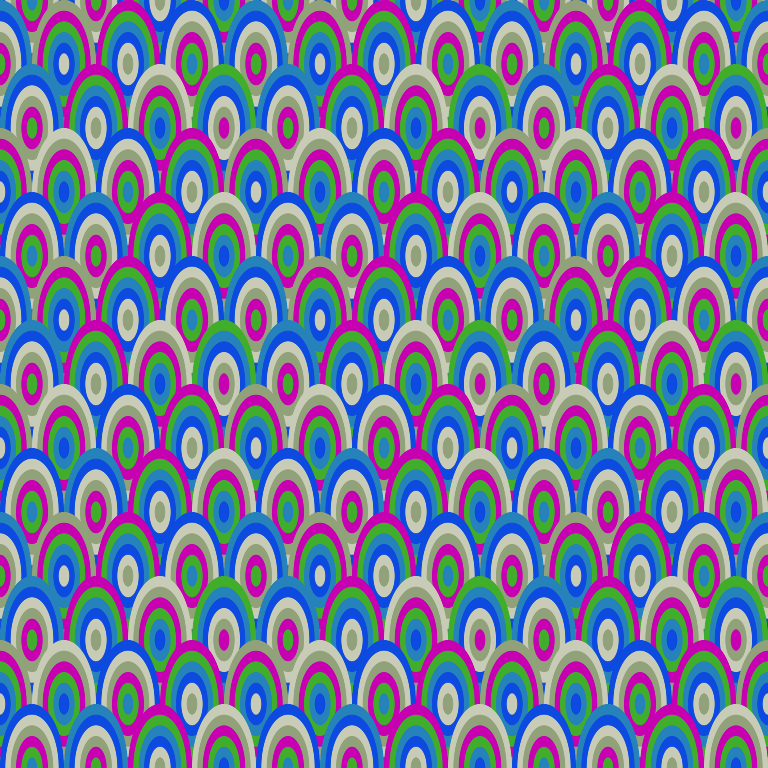
This pattern is drawn by a Shadertoy shader. Its source:

```glsl
// Overlapping rows of tall oval scales, each with six concentric colour rings.

const float REPEATS = 12.0; // scales across and rows down
const float RINGS = 6.0;

// Outermost colour index of each scale in a block of four by four
const int FIRST_COLOUR[16] = int[16](
    4, 1, 2, 5,
    4, 2, 0, 3,
    1, 0, 5, 2,
    5, 4, 2, 0);

const vec3 PALETTE[6] = vec3[6](
    vec3(0.785, 0.795, 0.71),  // cream
    vec3(0.57, 0.63, 0.48),    // sage
    vec3(0.78, 0.00, 0.70),    // magenta
    vec3(0.25, 0.68, 0.17),    // green
    vec3(0.15, 0.51, 0.73),    // teal
    vec3(0.05, 0.29, 0.88));   // blue

vec3 ringColour(int firstColour, float ring) {
    int index = int(clamp(ring, 0.0, RINGS - 1.0));
    return PALETTE[(firstColour + index) % 6];
}

// Colour of the nearest scale in a row, with its coverage in alpha
vec4 scaleRow(vec2 grid, int row, float pixel) {
    float shift = (row & 1) == 0 ? 0.5 : 0.0;
    float column = floor(grid.x - shift + 0.5);
    vec2 local = grid - vec2(column + shift, float(row));

    // Oval radius: one at the rim, half a cell wide and one cell high
    vec2 oval = local * vec2(2.0, 1.0);
    float radius = length(oval);
    float slope = length(oval * vec2(2.0, 1.0)) / max(radius, 0.001);
    float blur = clamp(slope, 1.0, 2.0) * pixel;

    // Blend across the closest ring boundary
    float depth = RINGS * (1.0 - radius);
    float boundary = floor(depth + 0.5);
    float blend = smoothstep(-0.5, 0.5, (depth - boundary) / min(RINGS * blur, 1.0));
    int firstColour = FIRST_COLOUR[((row + 3) & 3) * 4 + (int(column) & 3)];
    vec3 colour = mix(ringColour(firstColour, boundary - 1.0),
                      ringColour(firstColour, boundary), blend);

    float coverage = smoothstep(-0.5, 0.5, (1.0 - radius) / blur);
    return vec4(colour, coverage);
}

void mainImage(out vec4 fragColor, in vec2 fragCoord) {
    vec2 uv = fragCoord / iResolution.xy;
    vec2 grid = REPEATS * vec2(uv.x, 1.0 - uv.y); // rows counted from the top
    float pixel = REPEATS / min(iResolution.x, iResolution.y);

    // Two rows reach any point; the lower one lies on top
    int row = int(floor(grid.y));
    vec4 behind = scaleRow(grid, row, pixel);
    vec4 front = scaleRow(grid, row + 1, pixel);
    fragColor = vec4(mix(behind.rgb, front.rgb, front.a), 1.0);
}
```
